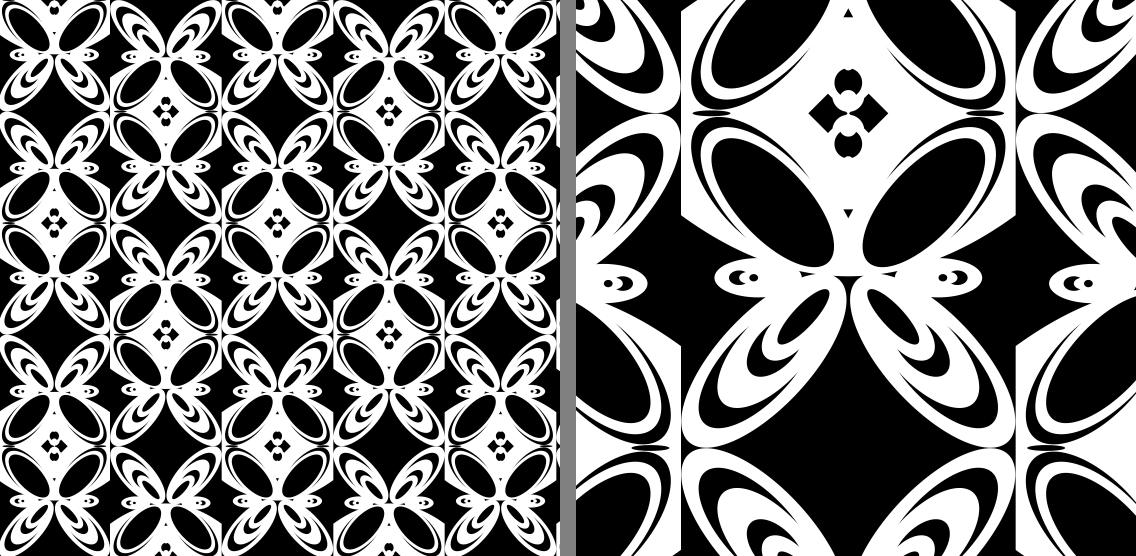
Left, the full canvas; right, a detail of the centre.
This pattern is drawn by a Shadertoy shader. Its source:

```glsl
// Black and white butterfly lattice: mirrored winged tiles, alternate columns shifted by half a repeat.
#define COLUMNS 5.02           // tiles across the canvas
#define SHIFT 0.013            // sideways start of the first tile
#define CELL 230.0             // drawing units per tile
#define NODE vec2(5.0, 112.0)  // point where the wings meet
#define WING_DIR vec2(0.68, 0.733)
#define INK vec3(0.0)
#define PAPER vec3(1.0)
#define SAMPLES 3

// Approximate signed distance to an ellipse with radii r.
float ellipse(vec2 p, vec2 r) {
    float k = length(p / r);
    return k * (k - 1.0) / max(length(p / (r * r)), 1e-4);
}

// Ellipse on a wing axis: q is (along, across), centred at a distance along it.
float petal(vec2 q, float along, float halfLength, float halfWidth) {
    return ellipse(q - vec2(along, 0.0), vec2(halfLength, halfWidth));
}

float cut(float a, float b) { return max(a, -b); }

// Small triangle pointing towards +y.
float triangle(vec2 p, float r) {
    return max(abs(p.x) * 0.88 + p.y * 0.48, -p.y) - r * 0.5;
}

vec2 wingAxis(vec2 p, vec2 dir) {
    return vec2(dot(p, dir), dot(p, vec2(-dir.y, dir.x)));
}

// Openings in the large upper wing.
float upperWing(vec2 p) {
    vec2 q = wingAxis(p - NODE, WING_DIR * vec2(1.0, -1.0));
    float leaf = petal(q, 69.0, 56.0, 24.5);
    float crescent = cut(petal(q, 81.0, 62.0, 31.0), petal(q, 71.0, 63.0, 30.0));
    return min(leaf, crescent);
}

// Nested crescents and leaf in the lower wing.
float lowerWing(vec2 q) {
    float outer = cut(petal(q, 84.0, 54.0, 24.0), petal(q, 70.0, 49.0, 23.0));
    float inner = cut(petal(q, 66.0, 25.0, 14.0), petal(q, 54.0, 22.0, 13.0));
    float leaf = petal(q, 38.0, 25.0, 7.5);
    return min(min(outer, inner), leaf);
}

// Side diamonds, twin seeds and specks on the pale centre.
float centreMarks(vec2 p) {
    float diamond = (abs(p.x - 14.0) + abs(p.y) - 13.5) * 0.707;
    diamond = cut(diamond, length(p - vec2(0.0, 12.0)) - 11.0);
    float seed = ellipse(p - vec2(0.0, 21.0), vec2(9.5, 10.0));
    seed = cut(seed, length(p - vec2(0.0, 10.0)) - 6.0);
    seed = cut(seed, length(p - vec2(0.0, 33.0)) - 3.5);
    float speck = triangle(p - vec2(0.0, 68.0), 4.0);
    float sliver = ellipse(p - vec2(94.0, 0.0), vec2(13.0, 2.0));
    return min(min(diamond, seed), min(speck, sliver));
}

// Opening in the small side ear.
float earMark(vec2 p) {
    float moon = cut(ellipse(p - vec2(75.0, 113.0), vec2(7.0, 5.0)),
                     ellipse(p - vec2(69.0, 113.0), vec2(6.0, 4.0)));
    return min(moon, ellipse(p - vec2(65.0, 113.0), vec2(3.0, 2.5)));
}

// Signed distance to the pale shape in one folded tile.
float tile(vec2 p) {
    vec2 lowerAxis = wingAxis(p - NODE, WING_DIR);
    float edge = p.x / 115.0;
    float shield = (p.y - 112.0 + 42.0 * edge * edge) / sqrt(1.0 + 0.53 * edge * edge);
    float wing = petal(wingAxis(p - vec2(58.0, 170.0), WING_DIR), 0.0, 76.0, 32.0);
    float ear = ellipse(p - vec2(62.0, 113.0), vec2(30.0, 13.5));
    float pale = min(min(shield, wing), ear);
    float holes = min(min(upperWing(p), lowerWing(lowerAxis)), min(centreMarks(p), earMark(p)));
    return cut(pale, holes);
}

// Repeat and mirror: x from the column axis, y from the pale centre.
vec2 foldTile(vec2 g) {
    float column = floor(g.x);
    float x = abs(fract(g.x) - 0.5);
    float y = abs(mod(g.y - column + 1.0, 2.0) - 1.0);
    return vec2(x, y) * CELL;
}

void mainImage(out vec4 fragColor, in vec2 fragCoord) {
    float scale = COLUMNS / iResolution.x;
    float soft = CELL * scale / float(SAMPLES);
    float cover = 0.0;
    // Subsamples also smooth the seams between columns.
    for (int j = 0; j < SAMPLES; j++)
    for (int i = 0; i < SAMPLES; i++) {
        vec2 f = fragCoord + (vec2(i, j) + 0.5) / float(SAMPLES) - 0.5;
        vec2 g = vec2(f.x, iResolution.y - f.y) * scale + vec2(SHIFT, 0.0);
        cover += clamp(0.5 - tile(foldTile(g)) / soft, 0.0, 1.0);
    }
    cover /= float(SAMPLES * SAMPLES);
    fragColor = vec4(mix(INK, PAPER, cover), 1.0);
}
```
